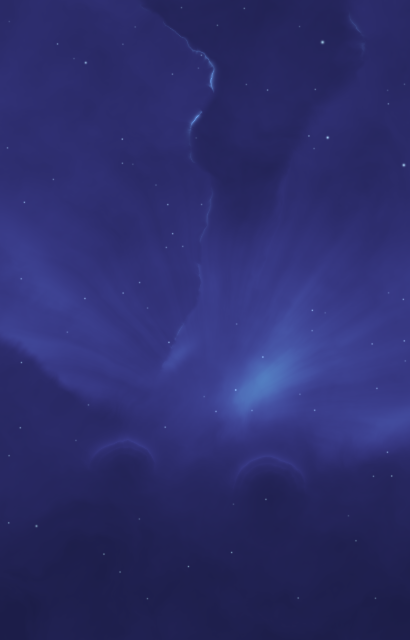
A WebGL 1 fragment shader for this background:

```glsl
precision highp float;
// Deep blue nebula: a lit sky above a dark, uneven cloud bank with two arches.
// Brightness is summed from soft bands, warped edges and glows, then mapped
// to an indigo ramp; filaments and hashed stars are added last.
uniform vec2 u_resolution;

float hash(vec2 p) {
  vec3 q = fract(p.xyx * 0.1031);
  q += dot(q, q.yzx + 33.33);
  return fract((q.x + q.y) * q.z);
}

float noise(vec2 p) {
  vec2 i = floor(p), f = fract(p);
  f = f * f * (3.0 - 2.0 * f);
  return mix(mix(hash(i), hash(i + vec2(1, 0)), f.x),
             mix(hash(i + vec2(0, 1)), hash(i + vec2(1, 1)), f.x), f.y);
}

float fbm(vec2 p) {
  float sum = 0.0, amp = 0.5;
  for (int i = 0; i < 5; i++) {
    sum += amp * noise(p);
    p = mat2(1.6, 1.2, -1.2, 1.6) * p + 7.3;
    amp *= 0.5;
  }
  return sum;
}

// Soft ellipse whose long axis is turned by an angle
float glow(vec2 p, vec2 center, vec2 size, float angle) {
  float c = cos(angle), s = sin(angle);
  vec2 q = mat2(c, -s, s, c) * (p - center) / size;
  return exp(-dot(q, q));
}

// Smooth window between two heights
float band(float y, float lo, float hi, float soft) {
  return smoothstep(lo - soft, lo + soft, y) * (1.0 - smoothstep(hi - soft, hi + soft, y));
}

// Horizontal position of the tall central cloud edge
float ridgeX(float y) {
  return 0.228 + 0.085 * smoothstep(0.37, 0.57, y) + 0.010 * smoothstep(0.60, 0.68, y)
    - 0.030 * smoothstep(0.70, 0.77, y) + 0.043 * smoothstep(0.79, 0.85, y)
    - 0.115 * smoothstep(0.88, 1.0, y);
}

// Top of the dark cloud bank
float bankY(float x) {
  return mix(0.475, 0.37, smoothstep(-0.02, 0.17, x))
    - 0.04 * smoothstep(0.2, 0.3, x) - 0.02 * smoothstep(0.4, 0.55, x);
}

// Nested bright rims over a shaded hollow
float arch(vec2 p, vec2 center, float radius) {
  vec2 q = p - center;
  float d = length(q) - radius;
  float crown = smoothstep(-0.01, 0.05, q.y);
  float light = -0.09 * glow(p, center, vec2(radius * 0.8), 0.0);
  for (int i = 0; i < 3; i++) {
    float k = float(i);
    float e = d + 0.011 * k;
    float fade = e > 0.0 ? 0.010 : 0.004;
    light += crown * exp(-abs(e) / fade) * 0.24 / (1.0 + k);
  }
  return light;
}

float star(vec2 p, vec2 center, float radius) {
  vec2 q = (p - center) / radius;
  return exp(-dot(q, q));
}

void main() {
  vec2 p = gl_FragCoord.xy / u_resolution.y;
  float cloud = fbm(p * 7.0) - 0.5;
  float fine = fbm(p * 26.0 + 4.0 * cloud) - 0.5;
  vec2 w = p + 0.05 * vec2(cloud, fbm(p * 8.0 + 19.0) - 0.5) + 0.022 * fine;

  // Sky and cloud bank
  float sky = 0.50 - 0.20 * smoothstep(0.45, 0.95, p.y);
  float bank = 0.04 + 0.20 * smoothstep(0.05, 0.36, p.y);
  float soft = mix(0.014, 0.06, smoothstep(0.10, 0.28, p.x));
  float above = smoothstep(-soft, soft, w.y - bankY(p.x));
  float light = mix(bank, sky, above);
  light += cloud * mix(0.16, 0.24, above) + fine * 0.09;

  // Streaks fanning out from the bright core
  vec2 ray = p - vec2(0.32, 0.34);
  float dist = length(ray);
  float streak = fbm(ray / max(dist, 0.02) * 7.0 + dist * 3.0 + cloud) - 0.5;
  light += streak * 0.28 * above * smoothstep(0.06, 0.2, dist) * (1.0 - smoothstep(0.25, 0.6, dist));

  // Central ridge and the dark channel beside it
  float ridge = w.x - ridgeX(w.y);
  float edge = w.x - 0.414 - 0.014 * smoothstep(0.55, 0.65, p.y) - 0.13 * smoothstep(0.70, 0.92, p.y);
  float high = smoothstep(0.48, 0.75, p.y);
  light -= 0.15 * high * smoothstep(-0.008, 0.015, ridge) * (1.0 - smoothstep(-0.03, 0.02, edge));
  light -= 0.08 * high * smoothstep(0.0, 0.1, edge);
  light += 0.12 * band(p.y, 0.41, 0.62, 0.05) * smoothstep(-0.004, 0.006, ridge) * exp(-max(ridge, 0.0) / 0.04);
  light += 0.07 * band(p.y, 0.55, 0.75, 0.04) * exp(-abs(edge) / 0.007);

  // Glows
  light += 0.34 * glow(w, vec2(0.414, 0.411), vec2(0.075, 0.035), 0.80);
  light += 0.25 * glow(w, vec2(0.415, 0.415), vec2(0.17, 0.085), 0.60);
  light += 0.22 * glow(w, vec2(0.272, 0.445), vec2(0.042, 0.014), 0.75);
  light += 0.17 * glow(w, vec2(0.06, 0.575), vec2(0.12, 0.035), -0.70);
  light += 0.10 * glow(w, vec2(0.05, 0.46), vec2(0.14, 0.03), -0.55);
  light += 0.20 * glow(w, vec2(0.63, 0.345), vec2(0.13, 0.03), 0.35);

  // Arches
  vec2 bent = mix(p, w, 0.6);
  light += arch(bent, vec2(0.198, 0.258), 0.052);
  light += arch(bent, vec2(0.424, 0.228), 0.056);

  light = clamp(light, 0.0, 1.1);
  vec3 color = vec3(0.11, 0.115, 0.285) + light * vec3(0.20, 0.18, 0.44);
  color.g += 0.14 * pow(light, 4.0);

  // Thin lit filaments along the cloud edges
  float broken = smoothstep(-0.12, 0.15, fine + 0.5 * cloud);
  float thread = exp(-abs(ridge) / 0.0026) * (band(p.y, 0.80, 0.91, 0.02) + 0.25 * band(p.y, 0.42, 0.98, 0.03));
  float wisp = exp(-abs(w.x - 0.555 - 0.012 * cos((p.y - 0.93) * 40.0)) / 0.003) * band(p.y, 0.89, 0.97, 0.02);
  color += vec3(0.20, 0.36, 0.40) * broken * (thread + 0.35 * wisp);

  // Stars: faint scatter, then the brightest few
  vec2 cell = floor(p * 40.0);
  vec2 spot = (cell + 0.2 + 0.6 * vec2(hash(cell + 3.1), hash(cell + 8.7))) / 40.0;
  float stars = step(0.92, hash(cell + 51.0)) * star(p, spot, 0.0013) * (0.2 + 0.5 * hash(cell + 27.0));
  stars += star(p, vec2(0.504, 0.934), 0.0024) + star(p, vec2(0.512, 0.785), 0.0020);
  stars += star(p, vec2(0.631, 0.742), 0.0022) + 0.8 * star(p, vec2(0.134, 0.902), 0.0018);
  stars += 0.7 * star(p, vec2(0.057, 0.178), 0.0018);
  color += vec3(0.45, 0.60, 0.50) * stars;

  gl_FragColor = vec4(color, 1.0);
}
```
